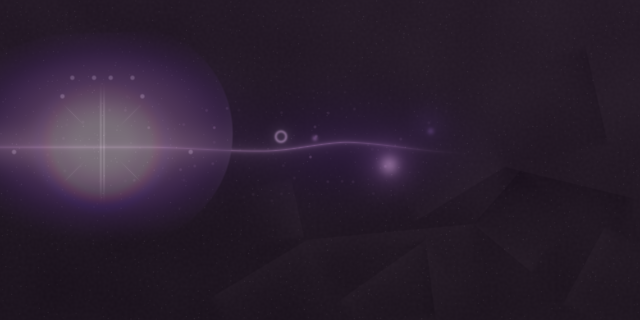
Give the GLSL for this background, as a WebGL 2 fragment shader.

```glsl
#version 300 es
precision highp float;
uniform vec2 u_resolution;
out vec4 fragColor;

#define NIGHT vec3(0.128, 0.090, 0.138)
#define VIOLET vec3(0.205, 0.125, 0.270)
#define MAUVE vec3(0.325, 0.225, 0.355)
#define ROSE vec3(0.420, 0.325, 0.420)
#define PEARL vec3(0.465, 0.425, 0.465)
#define STAR vec2(0.320, 0.552)
#define DISC vec3(0.385, 0.583, 0.342)
#define ORB vec2(1.216, 0.484)
#define RING vec2(0.878, 0.573)
#define FACET_GAIN 0.026
#define SPECK_GAIN 0.15
#define GRAIN_GAIN 0.012

float hash(vec2 p) {
  vec3 q = fract(vec3(p.xyx) * 0.1031);
  q += dot(q, q.yzx + 33.33);
  return fract((q.x + q.y) * q.z);
}

float corner(vec2 cell, vec2 offset) {
  float a = 6.2832 * hash(cell);
  return dot(vec2(cos(a), sin(a)), offset);
}

float gradientNoise(vec2 p) {
  vec2 i = floor(p), f = fract(p), e = vec2(1, 0);
  vec2 u = f * f * f * (f * (f * 6.0 - 15.0) + 10.0);
  return mix(mix(corner(i, f), corner(i + e, f - e), u.x),
             mix(corner(i + e.yx, f - e.yx), corner(i + 1.0, f - 1.0), u.x), u.y);
}

float glow(vec2 d, float radius) {
  return exp(-dot(d, d) / (radius * radius));
}

// Crisp on the left of the segment a-b, fading away from it
float facet(vec2 p, vec4 s, float px) {
  vec2 ab = s.zw - s.xy, ap = p - s.xy;
  float len = length(ab), along = dot(ap, ab) / (len * len);
  float side = (ab.x * ap.y - ab.y * ap.x) / len;
  float ends = smoothstep(-0.05, 0.08, along) * (1.0 - smoothstep(0.92, 1.05, along));
  return smoothstep(-px, px, side) * exp(-max(side, 0.0) / 0.09) * ends;
}

// Randomly placed round points, one at most in each cell
float specks(vec2 p, float scale, float density, float radius, float px) {
  vec2 cell = floor(p * scale);
  vec2 at = 0.2 + 0.6 * vec2(hash(cell + 7.3), hash(cell + 51.7));
  float d = length(fract(p * scale) - at) / scale;
  float lit = step(1.0 - density, hash(cell + 19.1));
  return lit * hash(cell + 83.9) * (1.0 - smoothstep(radius - px, radius + px, d));
}

void main() {
  vec2 p = gl_FragCoord.xy / u_resolution.y;
  float px = 1.0 / u_resolution.y;

  // Night ground, a little lighter toward the upper right
  vec3 col = NIGHT * (0.88 + 0.22 * smoothstep(0.0, 0.9, p.y));
  col += 0.012 * smoothstep(0.6, 1.6, p.x) * vec3(1.0, 0.9, 0.8);
  col += 0.014 * gradientNoise(p * 5.0) + GRAIN_GAIN * gradientNoise(p * 90.0);

  // Folded facets
  vec4 folds[11] = vec4[11](
    vec4(1.30, 0.31, 1.58, 0.48), vec4(1.98, 0.38, 1.57, 0.48),
    vec4(0.96, 0.25, 0.66, 0.07), vec4(1.48, 0.30, 0.95, 0.25),
    vec4(1.63, 0.47, 1.48, 0.30), vec4(1.48, 0.30, 1.66, 0.15),
    vec4(1.33, 0.25, 1.06, 0.06), vec4(1.36, 0.01, 1.33, 0.25),
    vec4(1.89, 0.29, 1.76, 0.05), vec4(0.95, 0.26, 0.91, 0.44),
    vec4(1.90, 0.55, 1.83, 0.85));
  for (int i = 0; i < 11; i++) {
    float tone = i % 3 == 1 ? -0.8 : 0.8;
    col += FACET_GAIN * tone * facet(p, folds[i], px) * vec3(1.0, 0.9, 0.95);
  }

  // Violet haze around the trail
  float haze = glow((p - vec2(1.08, 0.54)) * vec2(0.45, 1.0), 0.15);
  col = mix(col, vec3(0.165, 0.095, 0.235), 0.75 * haze);

  // Large halo, brighter inside the disc rim
  float rim = DISC.z - length(p - DISC.xy);
  float inside = smoothstep(-0.004, 0.004, rim);
  float cut = mix(1.0, inside, smoothstep(0.38, 0.50, p.x));
  float e = length((p - vec2(0.33, 0.585)) * vec2(0.65, 1.0));
  float lid = smoothstep(-0.004, 0.004, 0.84 + 0.30 * min(p.x, 0.16) + 0.03 * p.x - p.y);
  float body = mix(0.35, 1.0, cut) * mix(0.35, 1.0, lid);
  col = mix(col, VIOLET, body * (1.0 - smoothstep(0.20, 0.36, e)));
  col = mix(col, MAUVE, cut * (1.0 - smoothstep(0.11, 0.27, e)));
  col += 0.035 * inside * exp(-max(rim, 0.0) / 0.025) * glow(p - vec2(0.72, 0.56), 0.16);

  // Star core and its wide horizontal flare
  vec2 d = p - STAR;
  float flare = glow((p - vec2(0.28, 0.545)) * vec2(0.16, 1.0), 0.062);
  col = mix(col, ROSE, 0.8 * flare * cut);
  float core = length(d * vec2(0.75, 1.0));
  col = mix(col, ROSE, 0.85 * (1.0 - smoothstep(0.10, 0.20, core)));
  col = mix(col, PEARL, 1.0 - smoothstep(0.05, 0.155, core));

  // Spectral ring, thin rays and paired sparks
  float r = length(d);
  vec3 band = (vec3(r) - vec3(0.172, 0.150, 0.200)) / 0.018;
  col += 0.035 * exp(-band * band) * (0.6 - 0.4 * d.y / max(r, 0.01));
  float twin = abs(abs(d.x) - 0.005);
  col += 0.07 * (1.0 - smoothstep(0.0, 0.003 + px, twin)) * (1.0 - smoothstep(0.10, 0.20, abs(d.y)));
  float diagonal = abs(abs(d.x) - abs(d.y)) * 0.707;
  col += 0.04 * exp(-diagonal / 0.002) * smoothstep(0.07, 0.12, r) * (1.0 - smoothstep(0.14, 0.18, r));
  vec2 sparks[4] = vec2[4](vec2(0.026, 0.205), vec2(0.094, 0.205), vec2(0.125, 0.147), vec2(0.276, -0.027));
  for (int i = 0; i < 4; i++) {
    float s = length(vec2(abs(d.x), d.y) - sparks[i]);
    col += 0.14 * (1.0 - smoothstep(0.003, 0.007 + px, s));
  }

  // Curved light trail
  float wave = 0.540 - 0.012 * smoothstep(0.45, 0.80, p.x) + 0.028 * smoothstep(0.82, 1.10, p.x);
  wave -= 0.034 * smoothstep(1.06, 1.46, p.x);
  float dy = abs(p.y - wave);
  float reach = 1.0 - smoothstep(0.95, 1.50, p.x);
  col += reach * (0.19 * exp(-dy / 0.004) + 0.09 * exp(-dy / 0.024)) * vec3(1.0, 0.78, 1.0) * mix(1.0, 0.45, cut);

  // Orb, small ring and soft lights
  vec2 o = p - ORB;
  col += vec3(0.24, 0.21, 0.22) * glow(o, 0.030) + vec3(0.11, 0.07, 0.13) * glow(o, 0.075);
  float k = length(p - RING);
  col += vec3(0.25, 0.21, 0.25) * exp(-pow((k - 0.016) / 0.005, 2.0)) + 0.07 * glow(p - RING, 0.03);
  col += vec3(0.20, 0.15, 0.21) * glow(p - vec2(0.984, 0.568), 0.009);
  col += vec3(0.10, 0.07, 0.13) * glow(p - vec2(1.346, 0.590), 0.011);
  col += vec3(0.03, 0.02, 0.05) * glow(p - vec2(1.34, 0.61), 0.06);

  // Dust everywhere, larger points near the trail
  float near = glow((p - vec2(0.85, 0.54)) * vec2(0.25, 1.0), 0.14);
  col += SPECK_GAIN * 0.5 * specks(p, 70.0, 0.20, 0.0012, px);
  col += SPECK_GAIN * near * specks(p + 3.0, 22.0, 0.30, 0.004, px) * vec3(1.0, 0.8, 1.0);

  fragColor = vec4(clamp(col, 0.0, 1.0), 1.0);
}
```
